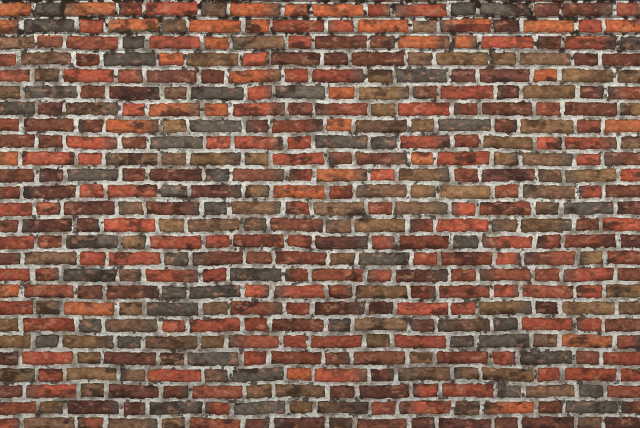
A WebGL 2 fragment shader for this texture:

```glsl
#version 300 es
precision highp float;

uniform vec2 u_resolution;
out vec4 fragColor;

// Layout, in course heights (one brick plus one bed joint)
const float COURSES = 25.8;
const float FIRST_COURSE = 0.08;
const float PERIOD = 5.01;        // one stretcher and one header
const float STRETCHER = 3.33;
const float BOND_START = 3.78;
const float BOND_JITTER = 0.35;
const float JOINT = 0.19;
const float CORNER = 0.09;
const float ROUGHNESS = 0.17;
const float WAVINESS = 0.16;

// Surface
const float SOOT_AMOUNT = 0.75;
const float GRAIN = 0.50;
const float WEATHERED_COURSES = 5.5;
const vec3 SOOT = vec3(0.21, 0.16, 0.14);
const vec3 ORANGE = vec3(0.74, 0.40, 0.25);
const vec3 SCUFF = vec3(0.68, 0.48, 0.37);
const vec3 ASH = vec3(0.33, 0.31, 0.28);
const vec3 LIME = vec3(0.79, 0.78, 0.74);
const vec3 DIRTY_LIME = vec3(0.53, 0.49, 0.44);
const vec3 GAP = vec3(0.17, 0.13, 0.11);
const vec3 CLAYS[8] = vec3[8](
    vec3(0.58, 0.30, 0.23), vec3(0.63, 0.32, 0.24),
    vec3(0.53, 0.30, 0.23), vec3(0.45, 0.28, 0.22),
    vec3(0.50, 0.38, 0.27), vec3(0.46, 0.35, 0.27),
    vec3(0.39, 0.25, 0.21), vec3(0.37, 0.33, 0.29));

float hash(vec2 p) {
    vec3 q = fract(p.xyx * vec3(0.1031, 0.1030, 0.0973));
    q += dot(q, q.yzx + 33.33);
    return fract((q.x + q.y) * q.z);
}

float noise(vec2 p) {
    vec2 i = floor(p), f = fract(p);
    f = f * f * (3.0 - 2.0 * f);
    return mix(mix(hash(i), hash(i + vec2(1, 0)), f.x),
               mix(hash(i + vec2(0, 1)), hash(i + vec2(1, 1)), f.x), f.y);
}

float fbm(vec2 p) {
    float sum = 0.0, gain = 0.55;
    for (int i = 0; i < 4; i++) {
        sum += gain * noise(p);
        p = p * 2.1 + 17.3;
        gain *= 0.5;
    }
    return sum;
}

float roundedBox(vec2 p, vec2 halfSize, float radius) {
    vec2 q = abs(p) - halfSize + radius;
    return length(max(q, 0.0)) + min(max(q.x, q.y), 0.0) - radius;
}

vec3 brickColor(vec2 id, vec2 p, vec2 local, vec2 halfSize, float weathered) {
    float pick = hash(id + 3.7);
    vec3 clay = CLAYS[int(pick * 8.0)] * mix(0.88, 1.12, hash(id + 9.1));
    clay = mix(clay, ORANGE, step(hash(id + 21.4), 0.06 + 0.4 * weathered) * 0.8);

    // Ashen ends left by firing
    float side = sign(hash(id + 5.3) - 0.5);
    float end = smoothstep(0.1, 1.0, side * local.x / halfSize.x);
    clay = mix(clay, ASH, 0.65 * end * step(0.55, hash(id + 14.6)));

    // Soot blotches, pale scuffs and grain
    vec2 q = p + id * 7.31;
    float soot = smoothstep(0.50, 0.76, fbm(q * vec2(1.3, 2.2)));
    float scuff = smoothstep(0.60, 0.82, fbm(q * vec2(2.2, 3.6) + 40.0));
    clay = mix(clay, SOOT, soot * SOOT_AMOUNT * mix(0.5, 1.0, hash(id + 31.0)));
    clay = mix(clay, SCUFF, scuff * 0.55);
    return clay * (1.0 + GRAIN * (fbm(p * vec2(5.0, 7.0)) - 0.52));
}

void main() {
    vec2 p = vec2(gl_FragCoord.x, u_resolution.y - gl_FragCoord.y) / u_resolution.y * COURSES;
    float pixel = COURSES / u_resolution.y;
    float weathered = 1.0 - smoothstep(0.0, WEATHERED_COURSES, p.y);

    // Flemish bond: stretchers and headers alternate, shifted by half each course
    vec2 wall = p + WAVINESS * (vec2(noise(p * 0.6), noise(p * 0.35 + 60.0)) - 0.5);
    wall.y -= FIRST_COURSE;
    float row = floor(wall.y);
    float start = BOND_START - 0.5 * PERIOD * mod(row, 2.0);
    start += BOND_JITTER * (hash(vec2(row + 50.0, 8.0)) - 0.5);
    float along = (wall.x - start) / PERIOD;
    float offset = fract(along) * PERIOD;
    float header = step(STRETCHER, offset);
    float width = mix(STRETCHER, PERIOD - STRETCHER, header);
    vec2 id = vec2(floor(along) * 2.0 + header, row) + 50.0;

    // Brick outline with chipped edges
    vec2 local = vec2(offset - header * STRETCHER - 0.5 * width, fract(wall.y) - 0.5);
    vec2 halfSize = 0.5 * (vec2(width, 1.0) - JOINT);
    halfSize -= 0.06 * vec2(hash(id + 1.3), 0.6 * hash(id + 2.9));
    float edge = roundedBox(local, halfSize, CORNER);
    edge += ROUGHNESS * (fbm(p * 3.5) - 0.5);
    float soft = max(pixel * 0.7, 0.035);
    float face = 1.0 - smoothstep(-soft, soft, edge);

    // Lime joints with stains, pits and deep gaps in the weathered courses
    vec3 mortar = mix(LIME, DIRTY_LIME, smoothstep(0.38, 0.78, fbm(p * 1.8 + 80.0)));
    mortar *= 0.88 + 0.24 * noise(p * 8.0);
    float pits = smoothstep(0.63 - 0.20 * weathered, 0.80 - 0.14 * weathered, fbm(p * 2.6 + 25.0));
    float underBrick = smoothstep(0.25, 0.42, local.y);
    mortar = mix(mortar, GAP, pits * mix(0.7, 0.95, weathered));
    mortar = mix(mortar, GAP, underBrick * (0.10 + 0.45 * weathered));

    // Bricks shaded at the rim and along the lower edge
    vec3 brick = brickColor(id, p, local, halfSize, weathered);
    brick *= mix(0.78, 1.0, smoothstep(0.0, 0.13, -edge));
    brick *= 1.04 - 0.20 * smoothstep(0.05, 0.42, local.y);

    vec3 color = mix(mortar, brick, face);
    color *= 1.04 - 0.12 * smoothstep(0.35, 1.0, p.y / COURSES);
    fragColor = vec4(clamp(color, 0.0, 1.0), 1.0);
}
```
